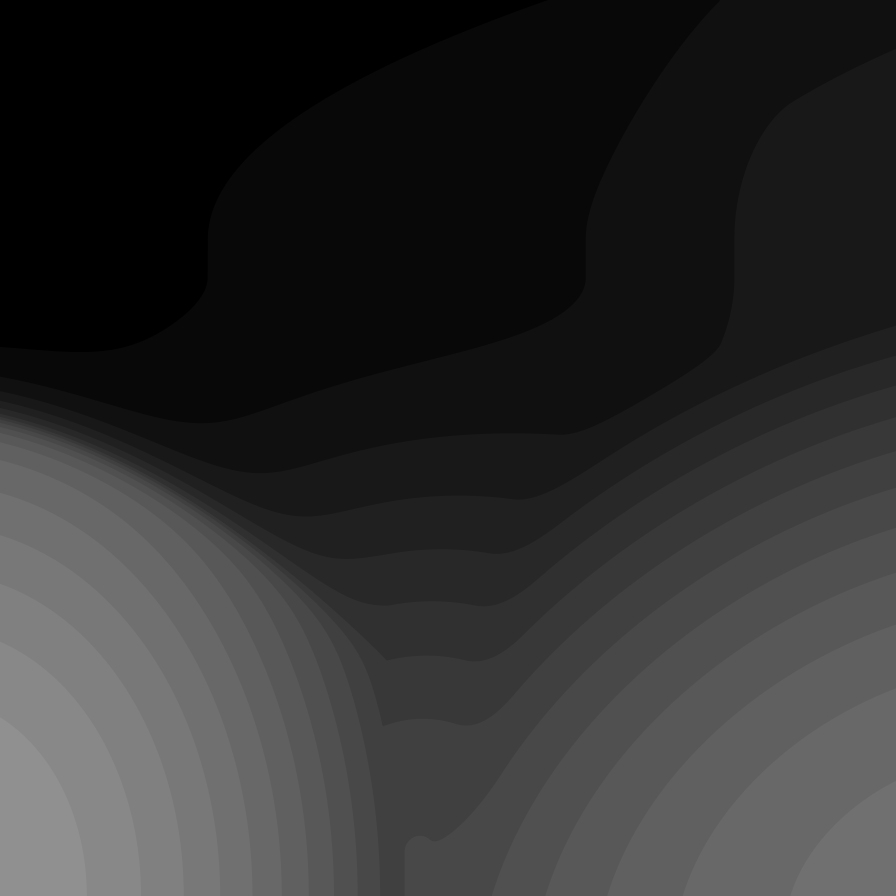
This background is drawn by a WebGL 1 fragment shader. Its source:

```glsl
precision highp float;
// Grey contour terraces: a dim valley between two bright hills at the bottom.
// A smooth height field is built from a valley ramp and two quadratic hills,
// then cut into flat grey steps whose edges are softened over one pixel.

uniform vec2 u_resolution;

// Heights are counted in terraces, positions in canvas units.
const float STEP_GREY = 0.0314;

const float VALLEY_X = 0.449;
const float VALLEY_WIDTH = 0.352;
const float VALLEY_RISE = 7.48;
const float VALLEY_TOP = 0.690;
const float VALLEY_FLOOR = 0.049;
const float SKY_LINE = 0.733;
const float SKY_SLOPE = 2.37;

const vec2 LEFT_CENTER = vec2(-0.074, 0.0);
const vec2 LEFT_RADII = vec2(0.156, 0.202);
const float LEFT_PEAK = 19.2;
const float RIM_INNER = 0.014;
const float RIM_OUTER = 0.034;

const vec2 RIGHT_CENTER = vec2(1.064, 0.0);
const vec2 RIGHT_RADII = vec2(0.241, 0.200);
const float RIGHT_PEAK = 14.57;
const float RIGHT_SKEW = 10.6;
const float BLEND = 0.8;

float smoothMax(float a, float b, float k) {
  float h = max(k - abs(a - b), 0.0) / k;
  return max(a, b) + 0.25 * k * h * h;
}

// Faint glow growing to the right, plus a ramp down the valley.
float valleyHeight(vec2 p) {
  float glow = 1.0 + SKY_SLOPE * (p.x - 0.232)
             + 0.75 * smoothstep(0.651, 0.885, p.x);
  float fade = max(p.y - SKY_LINE, 0.0) / (1.0 - SKY_LINE);
  float across = (p.x - VALLEY_X) / VALLEY_WIDTH;
  float ramp = 1.0 - smoothstep(VALLEY_FLOOR, VALLEY_TOP, p.y);
  return glow - 0.9 * fade * fade + VALLEY_RISE * exp(-across * across) * ramp;
}

float leftHill(vec2 p) {
  vec2 q = (p - LEFT_CENTER) / LEFT_RADII;
  return max(LEFT_PEAK - dot(q, q), 0.0);
}

// Coverage of the left hill: 1 below its curved rim, fading out above it.
float leftRim(vec2 p) {
  float depth = 0.5365 - 0.25 * p.x - 0.92 * p.x * p.x - p.y;
  return depth > 0.0 ? 1.0 - 0.5 * exp(-depth / RIM_INNER)
                     : 0.5 * exp(depth / RIM_OUTER);
}

float rightHill(vec2 p) {
  vec2 d = abs(p - RIGHT_CENTER);
  vec2 q = d / RIGHT_RADII;
  return RIGHT_PEAK - dot(q, q) - RIGHT_SKEW * d.x * d.y;
}

float height(vec2 p) {
  float h = valleyHeight(p);
  h += leftRim(p) * max(leftHill(p) - h, 0.0);
  return max(smoothMax(h, rightHill(p), BLEND), 0.0);
}

void main() {
  vec2 p = gl_FragCoord.xy / u_resolution;
  vec2 pixel = 1.0 / u_resolution;
  float h = height(p);

  // Height change over one pixel sets the softness of each terrace edge.
  vec2 slope = vec2(height(p + vec2(pixel.x, 0.0)),
                    height(p + vec2(0.0, pixel.y))) - h;
  float soft = clamp(length(slope), 0.0001, 1.0);
  float edge = floor(h + 0.5);
  float terrace = edge - 1.0 + clamp((h - edge) / soft + 0.5, 0.0, 1.0);

  gl_FragColor = vec4(vec3(max(terrace, 0.0) * STEP_GREY), 1.0);
}
```
